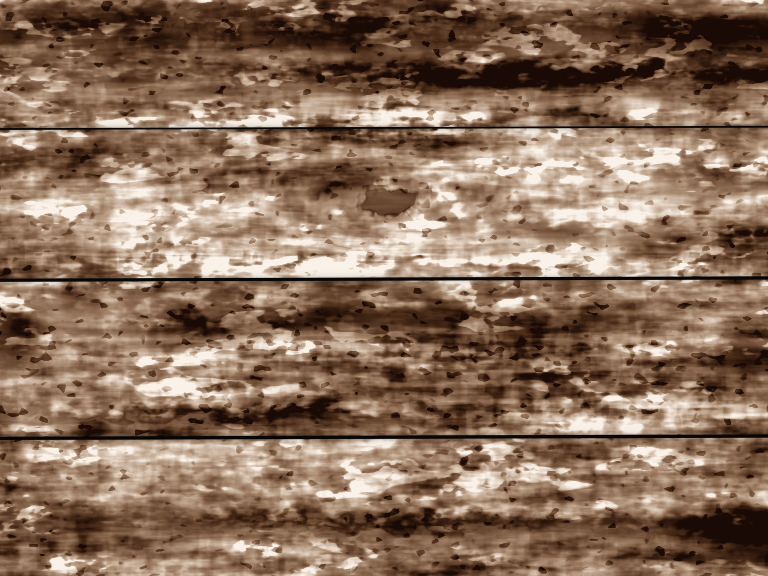
Write a WebGL 2 fragment shader that draws this texture.

```glsl
#version 300 es
precision highp float;
// Four weathered horizontal wood planks with dark stains, worn pale paint, a knot and thin black seams.
uniform vec2 u_resolution;
out vec4 outColor;

const vec2 KNOT = vec2(0.67, 0.651);
const vec3 SEAM_COLOR = vec3(0.03, 0.025, 0.02);
const vec3 WOOD[7] = vec3[7](
  vec3(0.10, 0.04, 0.02), vec3(0.26, 0.15, 0.08), vec3(0.42, 0.29, 0.20),
  vec3(0.56, 0.43, 0.33), vec3(0.70, 0.59, 0.49), vec3(0.84, 0.76, 0.69),
  vec3(0.98, 0.95, 0.91));

vec3 hash3(vec2 c) {
  vec3 k = vec3(dot(c, vec2(127.1, 311.7)), dot(c, vec2(269.5, 183.3)), dot(c, vec2(419.2, 371.9)));
  return fract(sin(k) * 43758.5);
}

// Smooth cellular noise: random cell values blended by distance to their seeds.
float cells(vec2 p) {
  vec2 base = floor(p), f = p - base, sum = vec2(0.0);
  for (int j = -1; j <= 1; j++)
    for (int i = -1; i <= 1; i++) {
      vec2 g = vec2(i, j);
      vec3 h = hash3(base + g);
      vec2 d = g + h.xy - f;
      float w = exp(-6.0 * dot(d, d));
      sum += vec2(h.z * w, w);
    }
  return sum.x / max(sum.y, 1e-5);
}

float layered(vec2 p, int octaves) {
  float sum = 0.0, total = 0.0, amp = 1.0;
  for (int i = 0; i < octaves; i++) {
    sum += amp * cells(p);
    total += amp;
    amp *= 0.6;
    p = p * 2.03 + 17.3;
  }
  return sum / total;
}

float smear(vec2 p, vec2 center, vec2 radius) {
  vec2 q = (p - center) / radius;
  return exp(-dot(q, q));
}

// Plank coordinate: whole numbers fall on the seams.
float plankRow(vec2 p) {
  float d = p.y - 0.241 - 0.003 * (p.x - 0.667);
  return d * (3.558 + 0.31 * d);
}

float stains(vec2 p) {
  float top = 1.0 * smear(p, vec2(0.90, 0.865), vec2(0.65, 0.024))
            + 0.62 * smear(p, vec2(0.67, 0.95), vec2(1.0, 0.06));
  float second = 0.6 * smear(p, vec2(1.27, 0.69), vec2(0.13, 0.022))
               + 0.4 * smear(p, vec2(0.99, 0.60), vec2(0.17, 0.025))
               + 0.9 * smear(p, vec2(0.57, 0.67), vec2(0.04, 0.014));
  float third = 0.7 * smear(p, vec2(0.05, 0.42), vec2(0.05, 0.06))
              + 0.9 * smear(p, vec2(0.36, 0.43), vec2(0.14, 0.022))
              + 0.4 * smear(p, vec2(0.50, 0.465), vec2(0.42, 0.04))
              + 0.8 * smear(p, vec2(0.38, 0.28), vec2(0.30, 0.014))
              + 0.5 * smear(p, vec2(1.30, 0.39), vec2(0.08, 0.03));
  float bottom = 0.9 * smear(p, vec2(0.66, 0.092), vec2(0.44, 0.02))
               + 1.1 * smear(p, vec2(1.31, 0.075), vec2(0.16, 0.03));
  return top + second + third + bottom;
}

float paint(vec2 p) {
  return smear(p, vec2(0.55, 0.545), vec2(0.48, 0.013))
       + smear(p, vec2(0.64, 0.792), vec2(0.18, 0.022))
       + 0.5 * smear(p, vec2(1.0, 0.29), vec2(0.35, 0.03))
       + 0.4 * smear(p, vec2(0.75, 0.39), vec2(0.35, 0.03));
}

float woodTone(vec2 p, float row) {
  float plank = floor(row);
  // Grain lines spread apart around the knot.
  vec2 q = p - KNOT;
  vec2 g = vec2(p.x, KNOT.y + q.y * (1.0 - 0.5 * smear(p, KNOT, vec2(0.22, 0.06)))) + plank * 7.31;
  float streak = layered(g * vec2(2.6, 15.0), 4);
  float fibre = layered(g * vec2(6.0, 60.0) + 3.7, 3);
  float mottle = layered(g * vec2(24.0, 48.0) + 9.1, 3);
  float teeth = layered(g * vec2(60.0, 24.0) + 5.5, 2);
  float crossWear = layered(p * vec2(15.0, 1.5), 2);

  float tone = 0.55 + 0.09 * exp(-3.0 * (row - 1.5) * (row - 1.5));
  tone += 1.0 * (streak - 0.5) + 0.6 * (fibre - 0.5) + 0.65 * (mottle - 0.5);
  tone += 0.25 * (teeth - 0.5) + 0.2 * (crossWear - 0.5);

  // Stains and paint break up along the grain.
  vec2 worn = p + vec2(0.16, 0.05) * (vec2(streak, mottle) - 0.5);
  float ragged = 0.4 * fibre + 0.35 * mottle + 0.25 * teeth;
  float dark = stains(worn), pale = paint(worn);
  tone -= 0.62 * dark * smoothstep(0.34, 0.58, ragged + 0.14 * dark);
  tone += 0.45 * pale * smoothstep(0.40, 0.60, ragged + 0.08 * pale);

  // Loose flakes and small pits.
  float flake = layered(g * vec2(8.0, 26.0) + 21.0, 3);
  tone += 0.3 * smoothstep(0.57, 0.66, flake) * smoothstep(0.42, 0.54, mottle);
  tone -= 0.3 * smoothstep(0.80, 0.92, cells(g * vec2(70.0, 110.0)));

  // Knot: a brown eye with a darker rim.
  float eye = length(q / vec2(0.043, 0.021)) + 1.2 * (mottle - 0.5);
  tone = mix(tone, 0.36 + 0.5 * (fibre - 0.5), 1.0 - smoothstep(0.85, 1.05, eye));
  tone -= 0.25 * exp(-40.0 * (eye - 1.0) * (eye - 1.0)) * smoothstep(0.4, 0.6, teeth);

  float side = (p.x - 0.667) / 0.667;
  return clamp(tone - 0.1 * side * side * side * side, 0.0, 1.0);
}

vec3 woodColor(float tone) {
  vec3 color = WOOD[0];
  for (int i = 1; i < 7; i++) color = mix(color, WOOD[i], clamp(tone * 6.0 - float(i - 1), 0.0, 1.0));
  return color;
}

void main() {
  vec2 p = gl_FragCoord.xy / u_resolution.y;
  float pixel = 1.0 / u_resolution.y;
  float row = plankRow(p);
  vec3 color = woodColor(woodTone(p, row));

  // Seams: thinner at the top, with a soft shadow.
  float gap = abs(row - round(row)) / 3.72;
  float halfWidth = round(row) > 1.5 ? 0.0014 : 0.0026;
  color *= 1.0 - 0.3 * exp(-gap / 0.004);
  float seam = 1.0 - smoothstep(halfWidth - 0.5 * pixel, halfWidth + 0.7 * pixel, gap);
  outColor = vec4(mix(color, SEAM_COLOR, seam), 1.0);
}
```
